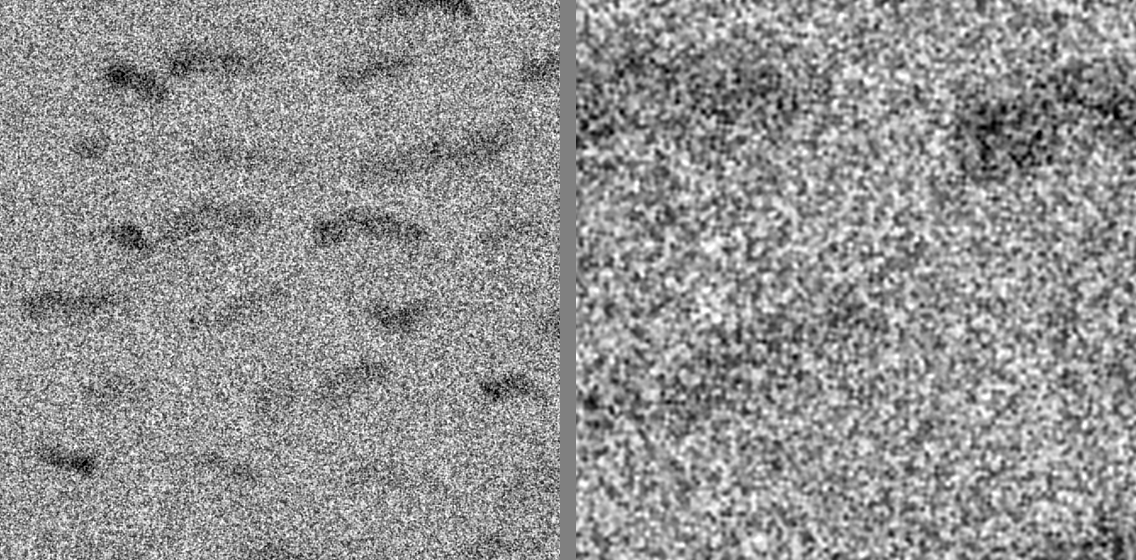
Left: the whole. Right: its middle third, enlarged.
Give the GLSL for this texture, as a Shadertoy shader.

```glsl
// Fine grey film grain over a pale ground, with scattered soft dark smudges.
// Smudges are bent, tilted capsules spread by a low-discrepancy sequence;
// the grain is the mean of two rotated layers of smooth cell noise.

#define GROUND 0.600        // mean grey of the ground
#define GRAIN_CELLS 330.0   // grain cells across the canvas
#define GRAIN_CONTRAST 1.04
#define SMUDGES 28
#define FAINTEST 0.06       // darkening of the weakest smudge
#define DARKEST 0.36        // darkening of the strongest smudge
#define HALF_LENGTH 0.095   // longest half length of a smudge
#define THICKNESS 0.046     // widest soft radius of a smudge
#define WARP 0.007          // raggedness of the outlines
#define MOTTLE 0.045        // strength of the faint clouds

float hash(vec2 p) {
    vec3 q = fract(p.xyx * 0.1031);
    q += dot(q, q.yzx + 33.33);
    return fract((q.x + q.y) * q.z);
}

float cellNoise(vec2 p) {
    vec2 cell = floor(p);
    vec2 t = fract(p);
    t = t * t * (3.0 - 2.0 * t);
    float low = mix(hash(cell), hash(cell + vec2(1.0, 0.0)), t.x);
    float high = mix(hash(cell + vec2(0.0, 1.0)), hash(cell + 1.0), t.x);
    return mix(low, high, t.y);
}

vec2 turn(vec2 p, float angle) {
    float c = cos(angle), s = sin(angle);
    return vec2(c * p.x + s * p.y, c * p.y - s * p.x);
}

// Zero-centred grain; the second layer is turned to hide the grid
float grain(vec2 p) {
    vec2 q = p * GRAIN_CELLS + 400.0;
    float layers = cellNoise(q) + cellNoise(turn(q, 0.65) + 700.0);
    return 0.5 * layers - 0.5;
}

// Darkening by one arched smudge, uneven from end to end
float smudge(vec2 p, float id) {
    vec2 centre = fract(vec2(0.37, 0.61) + id * vec2(0.7549, 0.5698));
    float sizePick = hash(vec2(id, 3.0));
    float tonePick = hash(vec2(id, 7.0));
    float tilt = mix(-0.25, 0.6, hash(vec2(id, 11.0)));
    float bend = mix(-0.5, 4.5, hash(vec2(id, 17.0)));
    float lean = mix(-0.4, 0.4, hash(vec2(id, 23.0)));
    float halfLength = HALF_LENGTH * mix(0.15, 1.0, sizePick);
    float radius = THICKNESS * mix(0.6, 1.0, hash(vec2(id, 29.0)));

    vec2 q = turn(p - centre, tilt);
    q.y += bend * q.x * q.x;
    float dist = length(vec2(max(abs(q.x) - halfLength, 0.0), q.y));
    float shape = 1.0 - smoothstep(0.15 * radius, radius, dist);
    float fade = 1.0 + lean * clamp(q.x / halfLength, -1.0, 1.0);
    return shape * fade * mix(FAINTEST, DARKEST, tonePick * tonePick);
}

void mainImage(out vec4 fragColor, in vec2 fragCoord) {
    vec2 p = fragCoord / iResolution.y;

    // Ragged outlines from layered sines
    vec2 warped = p + WARP * (sin(p.yx * 43.0 + vec2(0.0, 2.0))
                + 0.6 * sin(p.yx * 97.0 + p * 31.0));

    float shade = 0.0;
    for (int i = 0; i < SMUDGES; i++) {
        shade = max(shade, smudge(warped, float(i)));
    }
    shade *= 0.65 + 0.7 * cellNoise(warped * 32.0 + 50.0);

    // Faint wide clouds, stretched sideways
    float clouds = cellNoise(p * vec2(6.0, 11.0) + 20.0) - 0.5;

    float grey = GROUND + MOTTLE * clouds - shade + GRAIN_CONTRAST * grain(p);
    fragColor = vec4(vec3(clamp(grey, 0.0, 1.0)), 1.0);
}
```
